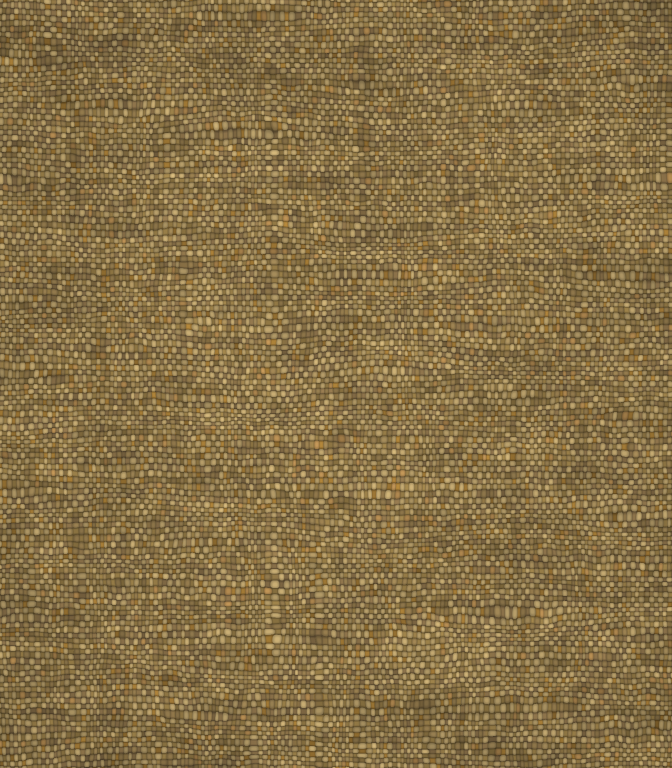
Write a WebGL 1 fragment shader that draws this texture.

```glsl
precision highp float;

uniform vec2 u_resolution;

float hash(vec2 p) {
  vec3 q = fract(vec3(p.xyx) * vec3(0.1031, 0.1030, 0.0973));
  q += dot(q, q.yzx + 33.33);
  return fract((q.x + q.y) * q.z);
}

float noise(vec2 p) {
  vec2 i = floor(p);
  vec2 f = fract(p);
  f = f * f * (3.0 - 2.0 * f);
  float low = mix(hash(i), hash(i + vec2(1.0, 0.0)), f.x);
  float high = mix(hash(i + vec2(0.0, 1.0)), hash(i + 1.0), f.x);
  return mix(low, high, f.y);
}

// Crosswise yarn: darker, with ochre and grey-brown stretches along each row
vec3 weftColor(vec2 cell, vec2 f, float x) {
  vec3 brown = vec3(0.52, 0.43, 0.245);
  vec3 ochre = vec3(0.57, 0.42, 0.17);
  vec3 taupe = vec3(0.49, 0.40, 0.26);
  float dye = noise(vec2(x * 0.25, cell.y * 7.3));
  vec3 yarn = mix(brown, taupe, smoothstep(0.45, 0.7, dye));
  yarn = mix(yarn, ochre, step(0.87, hash(cell + 71.0)) * 0.8);
  float roundness = 1.0 - smoothstep(0.18, 0.56, abs(f.y));
  float tone = 0.88 + 0.22 * hash(cell + 13.0);
  return yarn * tone * mix(0.68, 1.05, roundness);
}

// Lengthwise yarn: pale plump grains, some of them dull
vec3 warpColor(vec2 cell, float d) {
  vec3 straw = vec3(0.665, 0.575, 0.385);
  vec3 dull = vec3(0.53, 0.44, 0.275);
  float dye = hash(cell + 37.0);
  vec3 yarn = mix(straw, dull, smoothstep(0.66, 0.9, dye));
  yarn = mix(yarn, vec3(0.62, 0.48, 0.28), step(0.95, hash(cell + 5.0)));
  float tone = 0.91 + 0.17 * hash(cell + 91.0);
  return yarn * tone * mix(1.06, 0.82, smoothstep(0.25, 1.0, d));
}

vec3 weave(vec2 p) {
  // Uneven yarn thickness bends the thread grid
  vec2 q = p * vec2(177.0, 135.0);
  q.x += 1.6 * noise(p * vec2(35.0, 5.0)) + 0.5 * noise(p * vec2(90.0, 40.0));
  q.y += 1.6 * noise(p * vec2(6.0, 32.0) + 40.0) + 0.5 * noise(p * vec2(45.0, 80.0));
  vec2 cell = floor(q);
  vec2 f = fract(q) - 0.5;

  vec3 color = weftColor(cell, f, q.x);

  // Warp grains swell past their cell over the neighbouring weft
  for (int k = -1; k <= 1; k++) {
    vec2 id = cell + vec2(float(k), 0.0);
    float over = mod(id.x + id.y, 2.0);
    float swell = 0.52 + 0.2 * hash(id + 23.0) + 0.12 * (hash(vec2(id.x, 3.0)) - 0.5);
    vec2 r = abs(f - vec2(float(k), 0.0)) / vec2(swell, 0.57);
    float d = pow(pow(r.x, 2.6) + pow(r.y, 2.6), 1.0 / 2.6);
    color *= 1.0 - 0.16 * over * (1.0 - smoothstep(0.95, 1.3, d));
    color = mix(color, warpColor(id, d), over * (1.0 - smoothstep(0.82, 1.02, d)));
  }

  // Slubs: tone shifts along single rows and columns
  float rowTone = noise(vec2(p.x * 14.0, cell.y * 0.8)) - 0.5;
  float columnTone = noise(vec2(cell.x * 0.7, p.y * 4.0) + 60.0) - 0.5;
  return color * (1.0 + 0.17 * rowTone + 0.09 * columnTone);
}

void main() {
  vec2 p = gl_FragCoord.xy / u_resolution.y;

  // Four samples per pixel
  vec3 color = vec3(0.0);
  for (int j = 0; j < 2; j++) {
    for (int i = 0; i < 2; i++) {
      vec2 offset = vec2(float(i), float(j)) * 0.5 - 0.25;
      color += 0.25 * weave((gl_FragCoord.xy + offset) / u_resolution.y);
    }
  }

  // Broad cloudy patches and light falling off toward the edges
  float cloud = noise(p * vec2(5.0, 11.0) + 8.0) + noise(p * vec2(13.0, 24.0)) - 1.0;
  vec2 c = gl_FragCoord.xy / u_resolution - vec2(0.52, 0.46);
  float light = 1.035 + 0.05 * cloud - 0.22 * dot(c, c);
  gl_FragColor = vec4(color * light, 1.0);
}
```
